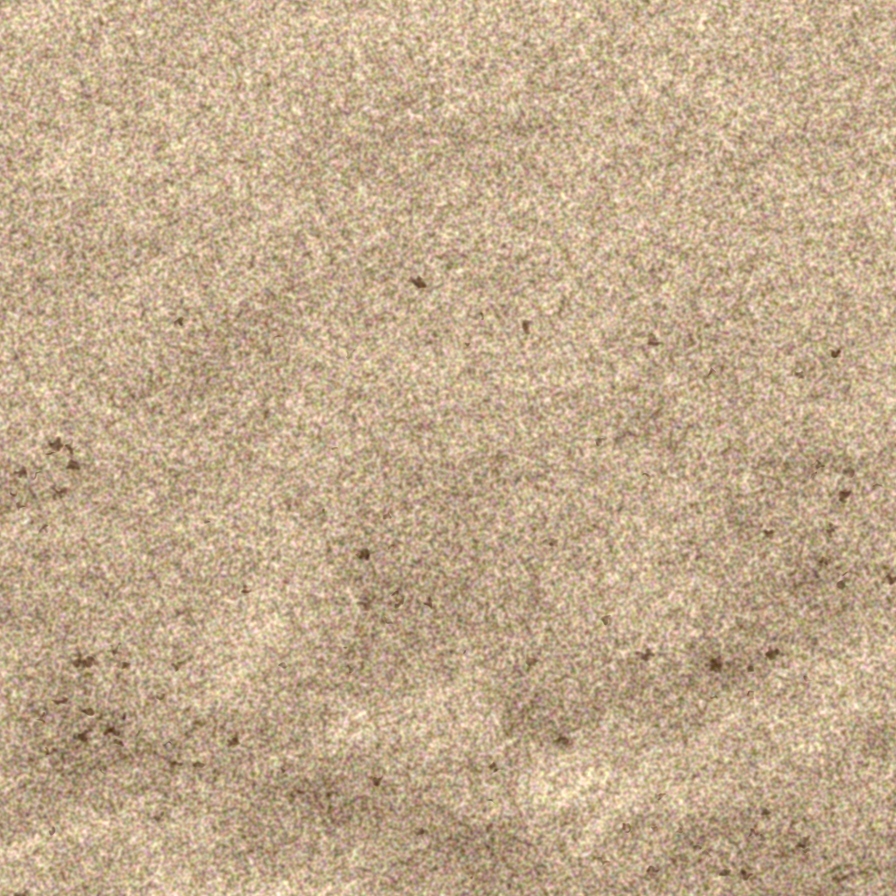
Give the GLSL for this texture, as a Shadertoy shader.

```glsl
// Draws dry beach sand: coloured fine grain, faint wind ridges and dark scattered specks.

vec2 hash2(vec2 p) {
    vec3 h = fract(p.xyx * vec3(0.1031, 0.1030, 0.0973));
    h += dot(h, h.yzx + 33.33);
    return fract((h.xx + h.yz) * h.zy);
}

vec2 rotate(vec2 p, float angle) {
    float c = cos(angle), s = sin(angle);
    return vec2(c * p.x + s * p.y, c * p.y - s * p.x);
}

float cornerSlope(vec2 corner, vec2 offset) {
    float angle = 6.2832 * hash2(corner).x;
    return dot(vec2(cos(angle), sin(angle)), offset);
}

float gradientNoise(vec2 p) {
    vec2 i = floor(p), f = p - i;
    vec2 w = f * f * f * (f * (f * 6.0 - 15.0) + 10.0);
    vec2 e = vec2(1.0, 0.0);
    float low = mix(cornerSlope(i, f), cornerSlope(i + e, f - e), w.x);
    float high = mix(cornerSlope(i + e.yx, f - e.yx), cornerSlope(i + 1.0, f - 1.0), w.x);
    return mix(low, high, w.y);
}

float fbm(vec2 p) {
    float sum = 0.0, weight = 1.0;
    for (int i = 0; i < 4; i++) {
        sum += weight * gradientNoise(p);
        p = rotate(p, 0.9) * 2.1 + 17.3;
        weight *= 0.6;
    }
    return sum;
}

// Turned layers of several sizes keep the grain irregular and free of a lattice.
float grain(vec2 uv, float seed) {
    return 0.62 * gradientNoise(rotate(uv, 0.5) * 225.0 + seed)
         + 0.55 * gradientNoise(rotate(uv, 1.2) * 160.0 + seed * 1.7)
         + 0.45 * gradientNoise(rotate(uv, 2.1) * 100.0 + seed * 2.3)
         + 0.30 * gradientNoise(rotate(uv, 0.2) * 55.0 + seed * 0.6);
}

// Where specks and shade gather in the lower part.
float debris(vec2 uv) {
    float lowerArea = 1.0 - smoothstep(0.5, 0.72, uv.y);
    return lowerArea * smoothstep(0.02, 0.45, gradientNoise(uv * vec2(6.0, 10.0) + 9.0));
}

// Coverage of small ragged specks, gathered into loose clusters.
float specks(vec2 uv) {
    vec2 p = uv * 52.0;
    p += 0.45 * vec2(gradientNoise(uv * 130.0), gradientNoise(uv * 130.0 + 41.0));
    float cover = 0.0;
    for (int y = -1; y <= 1; y++) {
        for (int x = -1; x <= 1; x++) {
            vec2 cell = floor(p) + vec2(x, y);
            vec2 place = cell + hash2(cell + 5.0);
            vec2 traits = hash2(cell + 83.0);
            float lowerArea = 1.0 - smoothstep(0.5, 0.75, cell.y / 52.0);
            float chance = 0.003 + 0.012 * lowerArea + 0.25 * debris(cell / 52.0);
            float radius = mix(0.16, 0.4, traits.y * traits.y);
            float dist = length((p - place) * vec2(0.85, 1.1));
            float spot = 1.0 - smoothstep(radius * 0.2, radius * 1.4, dist);
            cover = max(cover, spot * step(traits.x, chance) * mix(0.45, 0.85, traits.y));
        }
    }
    return cover;
}

void mainImage(out vec4 fragColor, in vec2 fragCoord) {
    vec2 uv = fragCoord / iResolution.y;
    float foreground = 1.0 - smoothstep(0.08, 0.5, uv.y);

    // Broad mottling, with diagonal ridges towards the bottom
    vec2 wind = rotate(uv, 0.5) + 0.035 * gradientNoise(uv * 9.0);
    float mottling = 0.075 * fbm(rotate(uv, 0.25) * vec2(4.0, 8.0) + 3.0)
                   + 0.07 * fbm(rotate(uv, 0.4) * vec2(20.0, 32.0) + 60.0);
    mottling += 0.03 * smoothstep(0.45, 1.0, uv.y) - 0.05 * debris(uv);
    float dune = gradientNoise(wind * vec2(3.5, 10.0) + 7.0);
    float crest = 1.0 - smoothstep(0.0, 0.12, abs(dune - 0.1));
    crest *= smoothstep(-0.15, 0.25, gradientNoise(uv * 6.0 + 25.0));
    float relief = foreground * (0.16 * dune + 0.1 * crest - 0.03);

    // Sand colour with light, pink-green and blue-yellow grain
    vec3 sand = vec3(0.77, 0.678, 0.56) + (mottling + relief) * vec3(1.0, 1.0, 0.9);
    sand += 0.335 * grain(uv, 11.0) * vec3(1.0, 1.0, 0.97);
    sand += 0.18 * grain(uv, 137.0) * vec3(0.5, -0.4, 0.4);
    sand += 0.15 * grain(uv, 291.0) * vec3(-0.25, -0.1, 0.8);

    // Dark specks still carry some of the grain
    vec3 speckColor = vec3(0.36, 0.25, 0.16) + 0.4 * (sand - vec3(0.77, 0.68, 0.56));
    sand = mix(sand, speckColor, specks(uv));

    fragColor = vec4(clamp(sand, 0.0, 1.0), 1.0);
}
```
